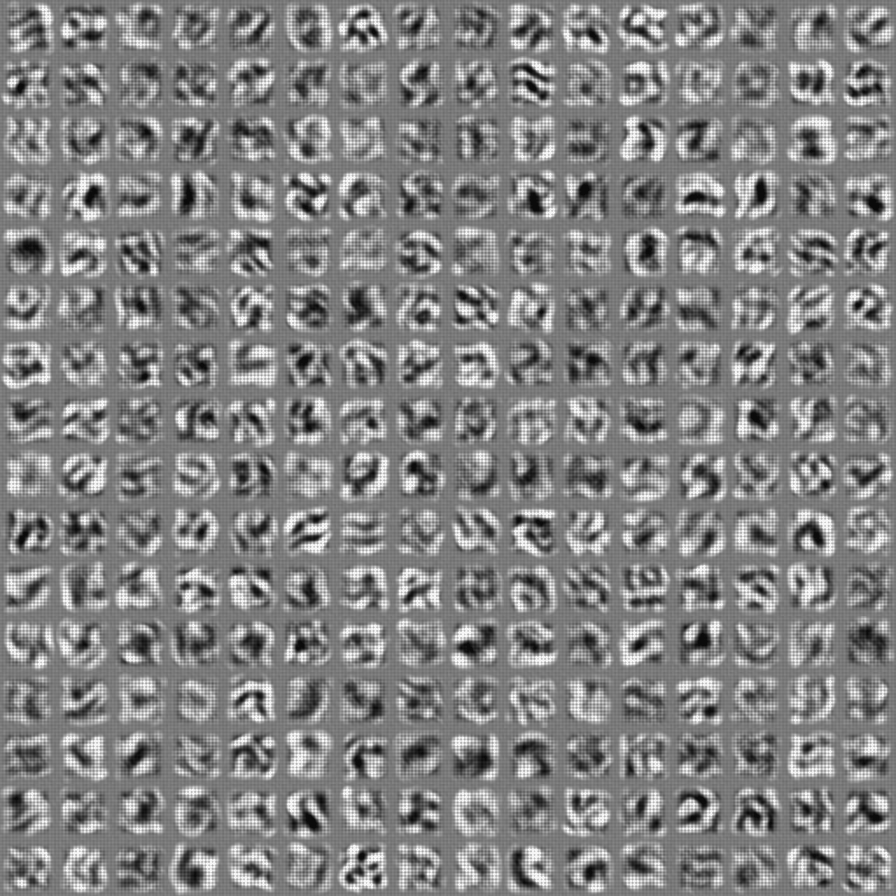
A Shadertoy shader for this pattern:

```glsl
// A 16 by 16 sheet of soft grey relief patches, each a random tangle of strokes.
// Straight and circular sine waves interfere inside a rounded window per cell;
// a fine dot lattice covers the sheet and strengthens over the patches.

#define CELLS 16.0          // patches across and down
#define DOTS 256.0          // lattice periods across the sheet
#define WAVES 6             // waves summed in each patch
#define FREQ_LOW 1.3        // stroke frequency range, cycles per cell
#define FREQ_HIGH 3.8
#define CONTRAST_LOW 0.13   // patch contrast range
#define CONTRAST_HIGH 0.31
#define BASE_GREY 0.475
#define RIM_LIGHT 0.9       // pale rim against a darker heart
#define PATCH_SHIFT 0.22    // brightness spread between patches
#define DOT_MARGIN 0.035    // lattice strength between patches
#define DOT_PATCH 0.24      // extra lattice strength on patches

const float TAU = 6.2831853;

vec3 hash3(vec3 p) {
    p = fract(p * vec3(0.1031, 0.1030, 0.0973));
    p += dot(p, p.yxz + 33.33);
    return fract((p.xxy + p.yxx) * p.zyx);
}

float roundedBox(vec2 p, float halfSize, float radius) {
    vec2 q = abs(p) - halfSize + radius;
    return length(max(q, 0.0)) + min(max(q.x, q.y), 0.0) - radius;
}

// Interfering waves with about unit variance; odd ones are circular arcs.
float strokes(vec2 p, vec2 id) {
    float sum = 0.0;
    for (int i = 0; i < WAVES; i++) {
        vec3 rnd = hash3(vec3(id + 1.0, float(i) * 7.0 + 3.0));
        float angle = TAU * rnd.x;
        vec2 dir = vec2(cos(angle), sin(angle));
        float along = (i % 2 == 0) ? dot(p, dir) : length(p - 0.22 * dir);
        float freq = mix(FREQ_LOW, FREQ_HIGH, rnd.y);
        sum += cos(TAU * (freq * along + rnd.z));
    }
    return sum * sqrt(2.0 / float(WAVES));
}

// Fine dot grid in -1..1, faded out where pixels cannot resolve it.
float dotLattice(vec2 uv) {
    vec2 wave = cos(TAU * (uv * DOTS - 0.25));
    float pixelsPerDot = min(iResolution.x, iResolution.y) / DOTS;
    return 0.5 * (wave.x + wave.y) * smoothstep(1.0, 2.0, pixelsPerDot);
}

// Layered sines, finer than the strokes, in about -1..1.
float grain(vec2 p, vec3 rnd) {
    vec2 q = p + 0.04 * sin(TAU * (2.7 * p.yx + rnd.xy));
    vec2 a = sin(TAU * (mat2(4.6, 2.1, -1.9, 4.9) * q + rnd.yz));
    vec2 b = sin(TAU * (mat2(5.9, -3.1, 2.7, 6.3) * q + rnd.zx));
    return 0.5 * (a.x * a.y + b.x + 0.5 * b.y);
}

void mainImage(out vec4 fragColor, in vec2 fragCoord) {
    vec2 uv = fragCoord / iResolution.xy;
    vec2 id = floor(uv * CELLS);
    vec2 p = fract(uv * CELLS) - 0.5;
    vec3 cellRnd = hash3(vec3(id + 1.0, 91.0));
    vec3 toneRnd = hash3(vec3(id + 1.0, 57.0));

    // Bend the strokes and shift the patch slightly in each cell
    vec2 center = p - 0.04 * (cellRnd.xy - 0.5);
    vec2 bent = center + 0.035 * sin(TAU * (1.6 * center.yx + cellRnd.yz));

    // Window with an uneven soft outline
    float field = strokes(bent, id);
    float edge = roundedBox(center, 0.43, 0.16) - 0.02 * field;
    float window = 1.0 - smoothstep(-0.14, 0.04, edge);

    // Relief tone, with large deviations compressed
    field += RIM_LIGHT * (smoothstep(0.06, 0.32, length(center)) - 0.55);
    float contrast = mix(CONTRAST_LOW, CONTRAST_HIGH, cellRnd.z);
    float relief = contrast * field + PATCH_SHIFT * (toneRnd.x - 0.42);
    relief /= sqrt(1.0 + 2.5 * relief * relief);
    float tone = BASE_GREY + window * relief;

    // Grain, faint in the margins and stronger on patches
    tone += mix(0.015, 0.05, window) * grain(center, toneRnd);

    // Lattice, strongest on pale strokes
    float dotStrength = DOT_MARGIN + DOT_PATCH * window * clamp(tone - 0.1, 0.0, 0.8);
    tone += dotStrength * dotLattice(uv);

    fragColor = vec4(vec3(clamp(tone, 0.04, 0.97)), 1.0);
}
```
